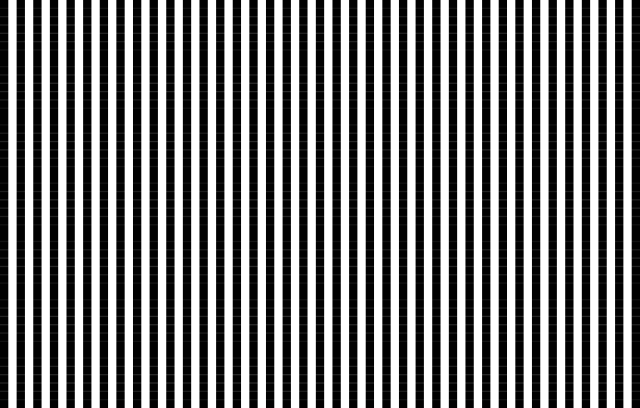
Reproduce this pattern procedurally as a Shadertoy shader.

```glsl
#define COLUMNS 77.0      // bars and gaps across, starting and ending on a bar
#define ROWS 49.0         // stacked tiles in each bar
#define BEAT 7.0          // rows after which the seams fade out again
#define SEAM_WIDTH 0.15   // in tile heights
#define SEAM_GAIN 0.6
#define SEAM_VARIATION 0.3
#define INK vec3(0.004)
#define PAPER vec3(1.0)

float hash(float n) {
    return fract(sin(n * 12.9898) * 43758.5453);
}

// Signed distance to the nearest vertical bar, in tile widths
float barDistance(float x) {
    return abs(mod(x + 0.5, 2.0) - 1.0) - 0.5;
}

// Share of a pixel of the given size covered by a line centred at zero
float lineCoverage(float offset, float width, float pixel) {
    float low = max(offset - 0.5 * pixel, -0.5 * width);
    float high = min(offset + 0.5 * pixel, 0.5 * width);
    return max(high - low, 0.0) / pixel;
}

// Hairline joints between tiles, strongest midway through each beat
float seam(vec2 tile, float pixel) {
    float joint = floor(tile.y + 0.5);
    float phase = fract((joint + 0.001) / BEAT);
    float strength = SEAM_GAIN * phase * (1.0 - phase);
    float bar = floor(tile.x * 0.5 + 0.25);
    strength *= 1.0 + SEAM_VARIATION * (hash(bar + 1.0) - 0.5);
    return strength * lineCoverage(tile.y - joint, SEAM_WIDTH, pixel);
}

void mainImage(out vec4 fragColor, in vec2 fragCoord) {
    vec2 grid = vec2(COLUMNS, ROWS);
    vec2 tile = fragCoord / iResolution.xy * grid;
    vec2 pixel = grid / iResolution.xy;

    // Black bars with faint joints, over white
    float bar = clamp(0.5 - barDistance(tile.x) / pixel.x, 0.0, 1.0);
    vec3 ink = mix(INK, PAPER, seam(tile, pixel.y));
    fragColor = vec4(mix(PAPER, ink, bar), 1.0);
}
```
